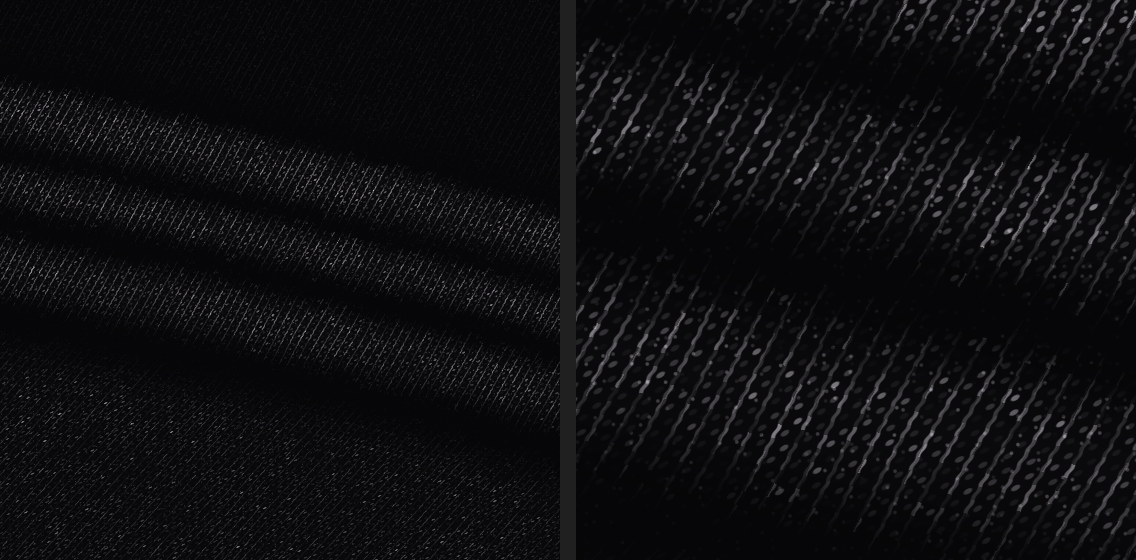
Left, the full canvas; right, a detail of the centre.
Write a Shadertoy shader that draws this texture.

```glsl
// Black ribbed knit cloth with three soft diagonal folds above a flat lower area.
// A sheared grid of ribs and stitches forms the weave; a fold profile lights it,
// and hashes plus gradient noise vary the yarn, the fold edges and the lint.

const float RIBS = 64.0;      // ribs across the canvas
const float COURSES = 112.0;  // stitch rows down the canvas
const vec3 SHADOW = vec3(0.022, 0.021, 0.028);
const vec3 CLOTH = vec3(0.062, 0.060, 0.068);
const vec3 YARN = vec3(0.50, 0.485, 0.505);

vec2 hash2(vec2 p) {
    vec3 q = fract(p.xyx * vec3(0.1031, 0.1030, 0.0973));
    q += dot(q, q.yzx + 33.33);
    return fract((q.xx + q.yz) * q.zy);
}

float cornerSlope(vec2 cell, vec2 corner, vec2 f) {
    float angle = 6.2832 * hash2(cell + corner).x;
    return dot(vec2(cos(angle), sin(angle)), f - corner);
}

float gradientNoise(vec2 p) {
    vec2 i = floor(p), f = fract(p);
    vec2 w = f * f * f * (f * (f * 6.0 - 15.0) + 10.0);
    float low = mix(cornerSlope(i, vec2(0, 0), f), cornerSlope(i, vec2(1, 0), f), w.x);
    float high = mix(cornerSlope(i, vec2(0, 1), f), cornerSlope(i, vec2(1, 1), f), w.x);
    return mix(low, high, w.y);
}

// Soft filled shape from a signed distance
float fill(float dist, float blur) {
    return 1.0 - smoothstep(-blur, blur, dist);
}

// Height across the folds: constant along each ridge, which slopes and bows gently
float foldHeight(vec2 p) {
    return p.y + 0.235 * p.x - 0.048 * p.x * (1.0 - p.x);
}

// Rounded light on one ridge, with separate upper and lower reach
float ridge(float height, float centre, float upper, float lower) {
    float d = height - centre;
    float t = abs(d) / (d > 0.0 ? upper : lower);
    return 1.0 - smoothstep(0.10, 1.0, t);
}

float foldLight(float h) {
    float light = ridge(h, 0.812, 0.060, 0.085);
    light = max(light, 0.90 * ridge(h, 0.674, 0.052, 0.058));
    light = max(light, 0.85 * ridge(h, 0.533, 0.064, 0.090));
    float lowerCloth = 0.50 * (1.0 - smoothstep(0.32, 0.425, h));
    float upperCloth = 0.10 * smoothstep(0.86, 0.95, h);
    return max(light, max(lowerCloth, upperCloth));
}

// Continuous raised rib, thinned and broken at random stitches
float ribLine(vec2 weave, float blur) {
    float wobble = 0.03 * sin(6.2832 * weave.y);
    float strand = fill(abs(fract(weave.x) - 0.5 + wobble) - 0.085, blur);
    float wear = hash2(floor(weave) + 17.0).x;
    return strand * mix(0.25, 1.0, wear);
}

// Slanted stitches zigzagging in the groove between two ribs
float grooveStitch(vec2 weave, float blur) {
    vec2 id = floor(weave + vec2(0.5, 0.0));
    vec2 q = weave - id - vec2(0.0, 0.5);
    q.x -= 0.13 * (2.0 * mod(id.y, 2.0) - 1.0);
    q.x -= 0.20 * q.y;
    float dist = length(q * vec2(1.0, 0.50)) - 0.13;
    float shine = hash2(id + 71.0).x;
    return fill(dist, blur) * mix(0.10, 1.10, shine * shine);
}

// Scattered bright flecks of lint, one candidate in each grid cell
float lint(vec2 p, float blur) {
    vec2 id = floor(p);
    vec2 centre = 0.3 + 0.4 * hash2(id + 211.0);
    float strength = smoothstep(0.72, 1.0, hash2(id + 133.0).x);
    return fill(length(fract(p) - centre) - 0.20, blur) * strength;
}

void mainImage(out vec4 fragColor, in vec2 fragCoord) {
    vec2 p = fragCoord / iResolution.y;
    float pixel = 1.0 / iResolution.y;
    float h = foldHeight(p);

    // Weave coordinates: ribs lean right, and lean further on the flat lower cloth
    float flatness = 1.0 - smoothstep(0.36, 0.44, h);
    float lean = 0.55 * p.y - 0.28 * max(0.42 - h, 0.0);
    float drift = 0.003 * gradientNoise(p * 9.0);
    vec2 weave = vec2((p.x - lean + drift) * RIBS, h * COURSES) + 100.0;
    float blur = max(0.04, 0.5 * pixel * RIBS);

    // Each stitch catches the light slightly differently, fraying the fold edges
    vec2 stitchRandom = hash2(floor(weave * vec2(2.0, 1.0)));
    float frayed = h + 0.026 * (stitchRandom.x - 0.5) + 0.010 * gradientNoise(p * 14.0);
    float light = foldLight(frayed);
    light *= 1.0 + 0.30 * gradientNoise(p * 6.0 + 30.0);

    // Flat cloth shows more broken specks and weaker continuous ribs
    float line = ribLine(weave, blur) * mix(0.90, 0.60, flatness);
    float stitch = grooveStitch(weave, blur) * mix(0.75, 0.95, flatness);
    float glint = mix(0.55, 1.25, stitchRandom.y);
    glint *= mix(1.0, 0.55 + 1.1 * stitchRandom.x * stitchRandom.x, flatness);
    float yarn = max(line, stitch) * glint;
    float flecks = lint(p * 190.0 + 50.0, max(0.10, 90.0 * pixel));

    vec3 color = mix(SHADOW, CLOTH, 0.45 * foldLight(h));
    color += YARN * yarn * light;
    color += YARN * flecks * (0.05 + 0.55 * light);
    fragColor = vec4(color, 1.0);
}
```
